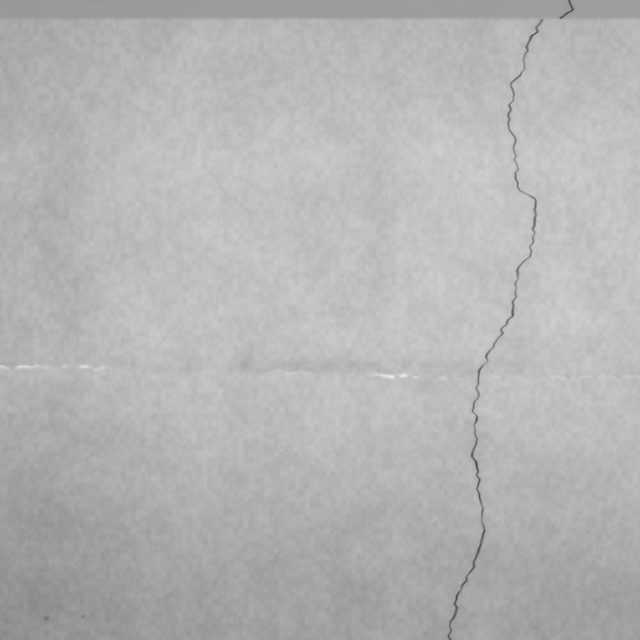
This texture is drawn by a Shadertoy shader. Its source:

```glsl
#define STRIP_EDGE 0.971
#define STRIP_TONE 0.622
#define WALL_TONE 0.757
#define MOTTLE 0.060
#define GRAIN 0.085
#define CRACK_WIDTH 0.0012
#define CRACK_DEPTH 0.30
#define CRACK_WOBBLE 0.008
#define SEAM_GLOW 0.12

const int CRACK_COUNT = 21;
const vec2 CRACK[CRACK_COUNT] = vec2[](
    vec2(.852, .974), vec2(.820, .924), vec2(.816, .883), vec2(.802, .870),
    vec2(.797, .818), vec2(.803, .759), vec2(.814, .702), vec2(.831, .690),
    vec2(.837, .648), vec2(.823, .594), vec2(.809, .570), vec2(.799, .505),
    vec2(.760, .447), vec2(.742, .375), vec2(.742, .290), vec2(.754, .219),
    vec2(.750, .147), vec2(.737, .108), vec2(.716, .069), vec2(.703, .023),
    vec2(.704, -.01));

float hash(vec2 p) {
    vec3 q = fract(vec3(p.xyx) * 0.1031);
    q += dot(q, q.yzx + 33.33);
    return fract((q.x + q.y) * q.z);
}

float noise(vec2 p) {
    vec2 cell = floor(p), f = fract(p);
    f = f * f * (3.0 - 2.0 * f);
    return mix(mix(hash(cell), hash(cell + vec2(1, 0)), f.x),
               mix(hash(cell + vec2(0, 1)), hash(cell + 1.0), f.x), f.y);
}

// Layered noise centred on zero
float fbm(vec2 p) {
    float sum = 0.0, weight = 0.5;
    for (int i = 0; i < 4; i++) {
        sum += weight * (noise(p) - 0.5);
        p = mat2(1.6, 1.2, -1.2, 1.6) * p + 17.3;
        weight *= 0.6;
    }
    return sum;
}

float blob(vec2 p, vec2 centre, vec2 radius) {
    vec2 d = (p - centre) / radius;
    return exp(-dot(d, d));
}

float segmentDistance(vec2 p, vec2 a, vec2 b) {
    vec2 ab = b - a;
    return length(p - a - ab * clamp(dot(p - a, ab) / dot(ab, ab), 0.0, 1.0));
}

float crackDistance(vec2 p) {
    p.x += CRACK_WOBBLE * (noise(vec2(p.y * 55.0, 3.0)) - 0.5)
         + 0.7 * CRACK_WOBBLE * (noise(vec2(p.y * 140.0, 8.0)) - 0.5);
    if (p.y > STRIP_EDGE)
        return min(segmentDistance(p, vec2(.879, .972), vec2(.892, .983)),
                   segmentDistance(p, vec2(.892, .983), vec2(.897, 1.01)));
    float d = 1.0;
    for (int i = 0; i < CRACK_COUNT - 1; i++)
        d = min(d, segmentDistance(p, CRACK[i], CRACK[i + 1]));
    return d;
}

// Broad light, darkest at the foot and the left edge
float wallLight(vec2 p) {
    float tone = WALL_TONE;
    tone -= 0.125 * pow(1.0 - smoothstep(0.0, 0.55, p.y), 1.5);
    tone -= 0.050 * smoothstep(0.75, 0.98, p.y);
    tone -= 0.055 * (1.0 - smoothstep(0.0, 0.35, p.x));
    tone -= 0.020 * blob(p, vec2(0.0, 0.08), vec2(0.35, 0.25));
    tone += 0.012 * blob(p, vec2(0.85, 0.65), vec2(0.3));
    return tone;
}

float stains(vec2 p) {
    float s = 0.035 * blob(p, vec2(0.595 + 0.06 * (p.y - 0.65), 0.68), vec2(0.018, 0.17));
    s += 0.025 * blob(p, vec2(0.10, 0.62), vec2(0.035, 0.22));
    s += 0.050 * blob(p, vec2(0.525, 0.505), vec2(0.025, 0.014));
    s += 0.045 * blob(p, vec2(0.39, 0.437), vec2(0.014, 0.018));
    s += 0.030 * blob(p, vec2(0.30, 0.440), vec2(0.018, 0.025));
    s += 0.030 * blob(p, vec2(0.04, 0.490), vec2(0.025, 0.016));
    s += 0.020 * blob(p, vec2(0.53, 0.08), vec2(0.025, 0.09));
    s += 0.045 * blob(p, vec2(0.50, 0.430), vec2(0.14, 0.012));
    s += 0.030 * blob(p, vec2(0.74, 0.429), vec2(0.10, 0.012));
    s += 0.025 * blob(p, vec2(0.66, 0.398), vec2(0.04, 0.010));
    return s * (0.6 + 0.8 * noise(p * 60.0));
}

// Raised joint: a patchy pale line over a faint shadow
float seam(vec2 p) {
    float centre = mix(0.426, 0.411, smoothstep(0.05, 0.75, p.x))
                 + 0.005 * (noise(vec2(p.x * 60.0, 1.0)) - 0.5);
    float d = p.y - centre;
    float strength = 0.75 * (1.0 - smoothstep(0.13, 0.19, p.x))
                   + 0.35 * blob(p, vec2(0.46, p.y), vec2(0.035, 1.0))
                   + 1.10 * blob(p, vec2(0.625, p.y), vec2(0.045, 1.0))
                   + 0.25 * smoothstep(0.64, 0.74, p.x);
    strength *= 1.5 * smoothstep(0.2, 0.8, noise(p * vec2(100.0, 190.0)));
    float ridge = exp(-pow(d / 0.0032, 2.0));
    float shade = exp(-pow((d - 0.005) / 0.005, 2.0));
    float dust = exp(-pow((d + 0.008) / 0.014, 2.0)) * blob(p, vec2(0.08, p.y), vec2(0.1, 1.0));
    return SEAM_GLOW * strength * ridge - 0.015 * shade + 0.025 * dust;
}

void mainImage(out vec4 fragColor, in vec2 fragCoord) {
    vec2 p = fragCoord / iResolution.xy;
    float pixel = 1.0 / iResolution.y;

    // Plain wall with mottling and fine grain
    float wall = wallLight(p) - stains(p) + seam(p);
    wall += MOTTLE * fbm(p * 16.0) + GRAIN * fbm(p * vec2(125.0, 100.0));
    wall -= 0.12 * (blob(p, vec2(.072, .034), vec2(.004)) + blob(p, vec2(.130, .037), vec2(.003)));

    // Smooth darker strip along the top, softly bounded
    float strip = STRIP_TONE - 0.025 * (1.0 - p.x) + 0.02 * fbm(p * vec2(12.0, 60.0));
    float soft = 0.0025 + pixel;
    float tone = mix(wall, strip, smoothstep(-soft, soft, p.y - STRIP_EDGE));

    // Uneven crack with a soft worn margin
    float d = crackDistance(p);
    float width = CRACK_WIDTH * (0.5 + noise(vec2(p.y * 90.0, 12.0)));
    float line = 1.0 - smoothstep(width - pixel, width + 1.3 * pixel, d);
    tone -= CRACK_DEPTH * line * (0.45 + 0.8 * noise(p * 90.0)) + 0.04 * exp(-d / 0.004);

    fragColor = vec4(vec3(clamp(tone, 0.0, 1.0)), 1.0);
}
```
